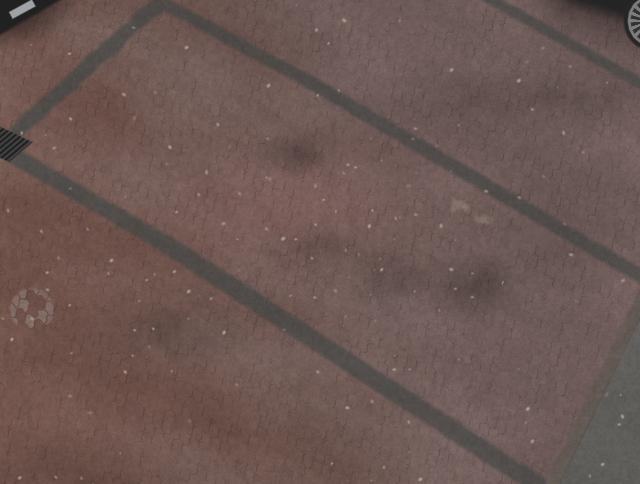
A Shadertoy shader for this texture:

```glsl
float hash(vec2 p) {
    vec3 q = fract(p.xyx * 0.1031);
    q += dot(q, q.yzx + 33.33);
    return fract((q.x + q.y) * q.z);
}

float noise(vec2 p) {
    vec2 i = floor(p), f = fract(p);
    f = f * f * (3.0 - 2.0 * f);
    return mix(mix(hash(i), hash(i + vec2(1, 0)), f.x),
               mix(hash(i + vec2(0, 1)), hash(i + 1.0), f.x), f.y);
}

float fbm(vec2 p) {
    float sum = 0.0, amp = 0.5;
    for (int i = 0; i < 4; i++) {
        sum += amp * noise(p);
        p = mat2(1.6, 1.2, -1.2, 1.6) * p + 7.3;
        amp *= 0.5;
    }
    return sum;
}

float segment(vec2 p, vec2 a, vec2 b) {
    vec2 d = b - a;
    return length(p - a - d * clamp(dot(p - a, d) / dot(d, d), 0.0, 1.0));
}

float box(vec2 p, vec2 halfSize) {
    vec2 d = abs(p) - halfSize;
    return max(d.x, d.y);
}

float fill(float d, float soft) {
    return 1.0 - smoothstep(-soft, soft, d);
}

float blob(vec2 p, vec2 center, vec2 radius) {
    vec2 d = (p - center) / radius;
    return exp(-dot(d, d));
}

vec2 turn(vec2 p, float angle) {
    float c = cos(angle), s = sin(angle);
    return vec2(c * p.x + s * p.y, c * p.y - s * p.x);
}

// Skewed paving grid with staggered rows
vec2 paverGrid(vec2 p, float size) {
    vec2 g = vec2(0.86 * p.x + 0.5 * p.y, 0.86 * p.y - 0.51 * p.x) / size;
    g += 0.1 * sin(g.yx * 6.28);
    g.x += 0.25 * mod(floor(g.y), 2.0);
    return g;
}

// Small pale litter, one candidate in each cell
float specks(vec2 p, float cell, float chance, float aa) {
    vec2 id = floor(p / cell);
    vec2 spot = 0.15 + 0.7 * vec2(hash(id + 3.0), hash(id + 17.0));
    vec2 d = turn(p - (id + spot) * cell, 6.28 * hash(id + 5.0));
    float radius = mix(0.0012, 0.0038, hash(id + 41.0));
    float shape = fill(length(d * vec2(0.85, 1.15)) - radius, 1.3 * aa);
    return shape * step(hash(id + 71.0), chance) * mix(0.3, 1.0, hash(id + 9.0));
}

void mainImage(out vec4 fragColor, in vec2 fragCoord) {
    vec2 p = vec2(fragCoord.x, iResolution.y - fragCoord.y) / iResolution.y;
    float aa = 1.0 / iResolution.y;
    float grain = noise(p * 300.0) - 0.5;
    float mottle = noise(p * 110.0) - 0.5;
    float cloud = fbm(turn(p, 0.4) * vec2(4, 8));

    // Red paving, greyer towards the upper right
    float faded = smoothstep(-0.3, 0.65, p.x * 0.75 - p.y * 0.3 + 0.7 * cloud - 0.35);
    vec3 col = mix(vec3(0.45, 0.335, 0.302), vec3(0.435, 0.362, 0.35), faded);
    col *= 0.87 + 0.27 * cloud;
    col.r += 0.03 * blob(p, vec2(0.62, 0.42), vec2(0.24, 0.13));

    // Paver tones and faint broken joints
    vec2 grid = paverGrid(p, 0.022);
    vec2 tile = floor(grid), gap = 0.5 - abs(fract(grid) - 0.5);
    float broken = smoothstep(0.35, 0.8, noise(p * 55.0));
    float joint = max(fill(gap.x - 0.04, 0.09), 0.45 * fill(gap.y - 0.03, 0.09));
    col *= (0.98 + 0.04 * hash(tile)) * (1.0 - 0.17 * joint * (0.15 + broken));

    // Stains
    float stain = 0.21 * blob(p, vec2(0.61, 0.318), vec2(0.06, 0.035));
    stain += 0.23 * blob(p, vec2(0.985, 0.59), vec2(0.07, 0.05));
    stain += 0.16 * blob(p, vec2(0.8, 0.575), vec2(0.07, 0.045));
    stain += 0.12 * blob(p, vec2(0.66, 0.515), vec2(0.08, 0.035));
    stain += 0.13 * blob(p, vec2(0.34, 0.69), vec2(0.12, 0.06));
    stain += 0.14 * blob(p, vec2(1.1, 0.2), vec2(0.24, 0.06));
    stain += 0.14 * blob(p, vec2(0.15, 1), vec2(0.25, 0.07));
    col *= 1.0 - stain * (0.3 + 0.8 * cloud + 0.6 * noise(p * 30.0));

    // Pale replacement stones and worn spots
    float pale = fill(length(p - vec2(0.066, 0.64)) - 0.045, 0.004);
    pale *= step(0.35, hash(tile + 2.0)) * fill(0.06 - min(gap.x, gap.y), 0.08);
    float worn = blob(p, vec2(0.95, 0.424), vec2(0.026, 0.015));
    worn += blob(p, vec2(1.0, 0.452), vec2(0.018, 0.014));
    worn += 0.8 * mottle * worn;
    pale = max(pale, smoothstep(0.25, 0.8, worn));
    col = mix(col, vec3(0.53, 0.47, 0.44), 0.7 * pale);

    // Grey bay lines
    vec2 q = p + 0.006 * (noise(p * 45.0) - 0.5);
    float bays = segment(q, vec2(0.323, 0.012), vec2(0.038, 0.268)) - 0.016;
    bays = min(bays, segment(q, vec2(0.325, 0), vec2(0.636, 0.167)) - 0.013);
    bays = min(bays, segment(q, vec2(0.636, 0.167), vec2(1.34, 0.58)) - 0.014);
    bays = min(bays, segment(q, vec2(0.03, 0.323), vec2(0.344, 0.505)) - 0.017);
    bays = min(bays, segment(q, vec2(0.344, 0.505), vec2(1.12, 1.008)) - 0.019);
    bays = min(bays, segment(q, vec2(1, -0.01), vec2(1.34, 0.182)) - 0.011);
    col = mix(col, vec3(0.305, 0.298, 0.285) * (0.93 + 0.14 * cloud), 0.93 * fill(bays, 0.004 + aa));

    // Kerb and asphalt
    float kerb = dot(p - vec2(1.126, 1), vec2(0.9, 0.436));
    col = mix(col, vec3(0.385, 0.35, 0.325), fill(-kerb, 0.005));
    col = mix(col, vec3(0.35, 0.342, 0.33) + 0.05 * cloud, fill(0.028 - kerb, 0.005));
    col *= 1.0 - 0.1 * fill(abs(kerb - 0.027) - 0.001, 0.003);
    col *= 1.0 + 0.07 * mottle + 0.09 * grain;

    // Litter, denser in the middle
    float crowd = 0.07 + 0.16 * blob(p, vec2(0.65, 0.55), vec2(0.4, 0.25));
    float litter = specks(p, 0.042, crowd, aa) + specks(p + 4.7, 0.027, 0.5 * crowd, aa);
    col = mix(col, vec3(0.72, 0.69, 0.65), 0.85 * min(litter, 1.0));

    // Drain grate
    vec2 drain = turn(p - vec2(0.005, 0.296), 0.45);
    drain.x += 0.45 * drain.y;
    float slots = smoothstep(0.1, 0.35, abs(fract(drain.x / 0.0095) - 0.5));
    col = mix(col, vec3(0.12 + 0.13 * slots), fill(box(drain, vec2(0.042, 0.029)), 0.002));

    // Car corner, its shade and its plate
    col *= 1.0 - 0.4 * fill(length(p * vec2(0.6, 1)) - 0.075, 0.035);
    col = mix(col, vec3(0.13), fill(p.x / 0.125 + p.y / 0.072 - 1.0, 0.08));
    vec2 plate = turn(p - vec2(0.046, 0.019), -0.5);
    col = mix(col, vec3(0.62, 0.64, 0.66), fill(box(plate, vec2(0.027, 0.008)), 0.002));

    // Second car shade and wheel
    float shade = segment(p, vec2(1.2, -0.03), vec2(1.36, 0.02));
    col *= 1.0 - 0.55 * fill(shade - 0.06, 0.07);
    col = mix(col, vec3(0.14), fill(shade - 0.036, 0.018));
    vec2 hub = p - vec2(1.343, 0.043);
    float radius = length(hub * vec2(1, 0.9));
    float spokes = smoothstep(-0.2, 0.4, cos(atan(hub.y, hub.x) * 16.0));
    float rim = max(spokes, fill(abs(radius - 0.043) - 0.003, 0.002));
    col = mix(col, vec3(0.15), fill(radius - 0.054, 0.003));
    col = mix(col, vec3(0.2 + 0.29 * rim), fill(radius - 0.046, 0.002));

    fragColor = vec4(col, 1);
}
```
